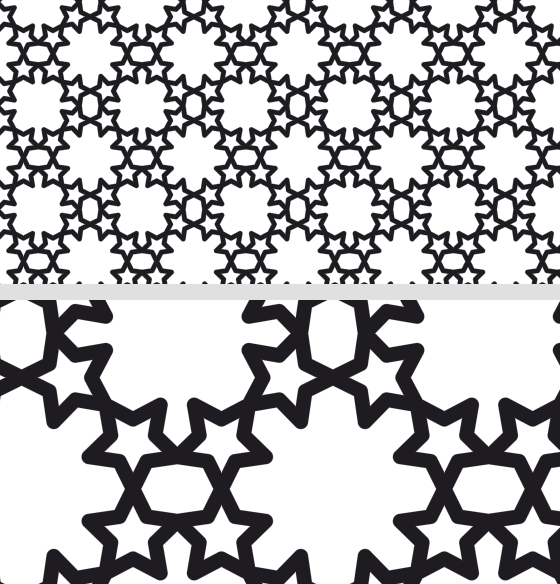
Top: the whole. Bottom: its middle third, enlarged.
Reproduce this pattern procedurally as a Shadertoy shader.

```glsl
float segmentDistance(vec2 p, vec2 a, vec2 b) {
    vec2 along = b - a;
    return length(p - a - along * clamp(dot(p - a, along) / dot(along, along), 0.0, 1.0));
}

// Distance to the outline of a five-pointed star with one tip facing down
float starOutline(vec2 p, float radius) {
    float sector = radians(72.0);
    float angle = abs(mod(atan(p.x, -p.y) + 0.5 * sector, sector) - 0.5 * sector);
    vec2 folded = length(p) * vec2(cos(angle), sin(angle));
    vec2 notch = 0.5 * radius * vec2(cos(0.5 * sector), sin(0.5 * sector));
    return segmentDistance(folded, vec2(radius, 0.0), notch);
}

// Four mirrored stars, tip to tip around an octagon, repeated every two units
float starRing(vec2 p) {
    float radius = 0.2987;
    vec2 quadrant = abs(mod(p + 1.0, 2.0) - 1.0);
    return starOutline(quadrant - radius * vec2(sin(radians(72.0)), 1.0), radius);
}

void mainImage(out vec4 fragColor, in vec2 fragCoord) {
    float unitsPerHeight = 5.474;
    float pixel = unitsPerHeight / iResolution.y;
    vec2 p = fragCoord * pixel - vec2(0.737, 4.435);

    // Wide rings alternate with rings turned a quarter
    float dist = min(starRing(p), starRing((p + 1.0).yx));

    float ink = 1.0 - smoothstep(-0.75 * pixel, 0.75 * pixel, dist - 0.047);
    fragColor = vec4(mix(vec3(1.0), vec3(0.12, 0.11, 0.13), ink), 1.0);
}
```
